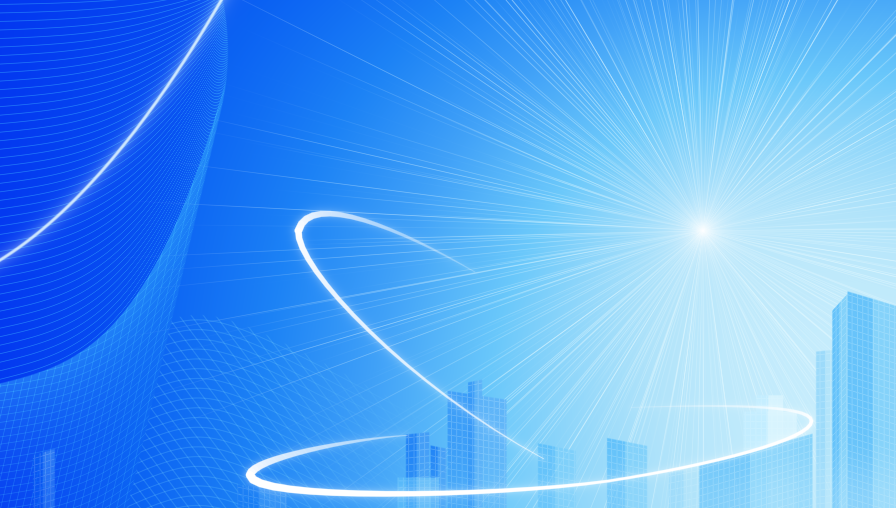
Write a WebGL 1 fragment shader that draws this background.

```glsl
precision highp float;
// Bright blue sky with a radiating star, line-mesh drapery on the left,
// glowing ribbons and a hazy skyline. The sky is a colour ramp over a light
// field; rays are angular cells, ribbons are sampled Bezier curves.
uniform vec2 u_resolution;

const float ASPECT = 1.7655;
const vec2 STAR = vec2(1.385, 0.546);
const float RAY_WIDTH = 0.0013;
const float RAY_GAIN = 0.38;
const float CURTAIN_LINES = 48.0;
const float FOLD_LINES = 70.0;
const float HUMP_LINES = 52.0;
const vec3 DEEP = vec3(0.01, 0.21, 0.94);
const vec3 ROYAL = vec3(0.04, 0.38, 0.95);
const vec3 AZURE = vec3(0.11, 0.51, 0.96);
const vec3 SKY = vec3(0.25, 0.63, 0.97);
const vec3 PALE = vec3(0.41, 0.78, 0.98);
const vec3 MIST = vec3(0.69, 0.89, 0.98);
const vec3 GLARE = vec3(0.9, 0.98, 1.0);
const vec3 CYAN = vec3(0.25, 0.72, 1.0);

float pixel; // size of one pixel in canvas heights
vec2 p;      // position in canvas heights
vec3 col;    // colour painted so far
float glow;  // strongest ribbon so far

float hash(vec2 v) {
  vec3 q = fract(v.xyx * vec3(0.1031, 0.103, 0.0973));
  q += dot(q, q.yzx + 33.33);
  return fract((q.x + q.y) * q.z);
}

float cover(float d) { return smoothstep(-pixel, pixel, d); }
float unit(float x) { return clamp(x, 0.0, 1.0); }

float lines(float x, float count) {
  float width = max(0.12, pixel * count);
  return 1.0 - smoothstep(0.0, width, abs(fract(x * count) - 0.5));
}

vec3 skyRamp(float s) {
  vec3 c = mix(DEEP, ROYAL, unit(s));
  c = mix(c, AZURE, unit(s - 1.0));
  c = mix(c, SKY, unit(s - 2.0));
  c = mix(c, PALE, unit(s - 3.0));
  c = mix(c, MIST, unit(s - 4.0));
  return mix(c, GLARE, unit(s - 5.0));
}

// One ray per angular cell, with random tilt, length and strength
float rays(vec2 d) {
  float r = length(d), angle = atan(d.y, d.x) + 3.14159, sum = 0.0;
  for (int i = 0; i < 5; i++) {
    float layer = float(i), size = 6.28318 / (47.0 + 18.0 * layer);
    vec2 id = vec2(floor(angle / size), layer);
    float off = fract(angle / size) - mix(0.2, 0.8, hash(id));
    float reach = mix(0.4, 1.3, hash(id + 11.0));
    float line = 1.0 - smoothstep(0.0, max(RAY_WIDTH, pixel), abs(off) * r * size);
    sum += line * hash(id + 31.0) * (1.0 - smoothstep(reach * 0.5, reach, r));
  }
  return sum * mix(0.3, 1.0, smoothstep(0.0, 0.3, r));
}

// Hanging curtain, its turned fold and the low hump beside it
void drapery() {
  float drop = 0.9 - p.y, m = min(drop, 0.1175);
  float edge = 0.449 - m * m - 0.235 * (drop - m);
  float fold = 0.245 + p.x * (0.25 + 5.5 * p.x * p.x);
  float inside = cover(edge - p.x), above = inside * cover(p.y - fold);
  float threads = lines(p.y - fold, CURTAIN_LINES / max(1.05 - fold, 0.1));
  col = mix(col, DEEP, above * 0.3);
  col = mix(col, CYAN, above * (0.36 * threads + 0.2 * exp((p.x - edge) * 45.0)));
  float mesh = lines(p.x - edge, FOLD_LINES) + lines(p.y - 0.6 * fold, FOLD_LINES);
  float sheen = exp(-max(fold - p.y, 0.0) * 8.0);
  col = mix(col, CYAN, (inside - above) * (0.45 * sheen + 0.2 * mesh));
  float dx = p.x - 0.39, hump = 0.43 - sqrt(0.0025 + 0.3 * dx * dx);
  float under = cover(hump - p.y) * (1.0 - inside) * (1.0 - smoothstep(0.5, 0.95, p.x));
  mesh = lines(hump - p.y, HUMP_LINES) + lines(p.x * 0.8 + p.y * 0.6, HUMP_LINES);
  col = mix(col, PALE, under * 0.24 * mesh);
}

// Left, right, roof height and roof slope
void building(float left, float right, float top, float slope, vec3 tint) {
  float roof = top + slope * (p.x - 0.5 * (left + right));
  float mask = cover(p.x - left) * cover(right - p.x) * cover(roof - p.y);
  float face = cover(p.x - mix(left, right, 0.45));
  vec3 wall = mix(tint * vec3(0.85, 0.95, 1), mix(tint, MIST, 0.25), face);
  wall = mix(wall, GLARE, 0.22 * max(lines(p.x, 95.0), lines(roof - p.y, 75.0)));
  col = mix(col, wall, mask * mix(0.55, 0.87, smoothstep(0.0, 0.15, p.y)));
}

// Tapered Bezier; ends holds two half widths, then two strengths
void ribbon(vec2 a, vec2 b, vec2 c, vec2 d, vec4 ends) {
  vec2 last = a;
  for (int i = 1; i <= 16; i++) {
    float t = float(i) / 16.0, s = 1.0 - t;
    vec2 next = s*s*s*a + 3.0*s*t*(s*b + t*c) + t*t*t*d;
    vec2 seg = next - last, q = p - last;
    float h = unit(dot(q, seg) / dot(seg, seg));
    vec2 w = mix(ends.xz, ends.yw, t + (h - 1.0) / 16.0);
    float gap = length(q - seg * h) - w.x;
    glow = max(glow, w.y * max(cover(-gap), 0.25 * exp(-max(gap, 0.0) * 150.0)));
    last = next;
  }
}

void main() {
  pixel = 1.0 / u_resolution.y;
  vec2 uv = gl_FragCoord.xy / u_resolution;
  p = uv * vec2(ASPECT, 1);
  vec2 d = p - STAR;
  col = skyRamp(3.0 * uv.x + 1.9 * exp(-1.8 * dot(d, d)) - 0.8 * uv.x * uv.y * uv.y * uv.y
    + 1.6 * (1.0 - uv.y) * smoothstep(-0.1, 0.6, uv.x));
  col = mix(col, GLARE, min(rays(d) * RAY_GAIN, 0.55));
  drapery();
  col = mix(col, vec3(1), exp(-length(d) * 38.0) + 0.25 * exp(-length(d) * 9.0) * unit(1.0 - exp(-length(d) * 38.0)));

  // Skyline
  building(0.065, 0.108, 0.11, 0.3, ROYAL);
  building(0.468, 0.565, 0.038, -0.2, AZURE);
  building(0.8, 0.846, 0.147, 0.1, AZURE);
  building(0.848, 0.88, 0.12, -0.2, AZURE);
  building(0.783, 0.865, 0.06, 0.0, PALE);
  building(0.922, 0.95, 0.25, 0.2, SKY);
  building(0.882, 0.998, 0.222, -0.15, SKY);
  building(1.06, 1.134, 0.12, -0.2, PALE);
  building(1.196, 1.275, 0.13, -0.2, PALE);
  building(1.318, 1.382, 0.075, 0.2, MIST);
  building(1.49, 1.543, 0.222, 0.0, GLARE);
  building(1.465, 1.57, 0.19, 0.0, GLARE);
  building(1.608, 1.65, 0.31, 0.1, MIST);
  building(1.64, 1.67, 0.405, 1.1, PALE);
  building(1.67, 1.78, 0.41, -0.3, PALE);
  building(1.378, 1.601, 0.115, 0.28, PALE);

  // Streak across the curtain
  float gap = abs(p.y - 0.488 - p.x * (0.62 + 1.27 * p.x)) / length(vec2(1, 0.62 + 2.54 * p.x));
  col = mix(col, GLARE, 0.5 * cover(0.003 - gap) + 0.4 * exp(-gap * 90.0));

  // Upper swoosh, then the flat loop around the skyline
  vec2 bend = vec2(0.588, 0.546), west = vec2(0.493, 0.065);
  vec2 south = vec2(1.198, 0.053), east = vec2(1.599, 0.171);
  glow = 0.0;
  ribbon(vec2(0.935, 0.465), vec2(0.795, 0.546), vec2(0.611, 0.627), bend, vec4(0.001, 0.008, 0.3, 1));
  ribbon(bend, vec2(0.581, 0.475), vec2(0.806, 0.24), vec2(1.071, 0.097), vec4(0.007, 0.001, 1, 0.7));
  ribbon(vec2(0.802, 0.143), vec2(0.691, 0.136), vec2(0.495, 0.097), west, vec4(0.001, 0.009, 0.5, 1));
  ribbon(west, vec2(0.493, 0.014), vec2(0.968, 0.021), south, vec4(0.009, 0.003, 1, 1));
  ribbon(south, vec2(1.406, 0.085), vec2(1.599, 0.136), east, vec4(0.003, 0.004, 1, 1));
  ribbon(east, vec2(1.599, 0.205), vec2(1.406, 0.203), vec2(1.244, 0.198), vec4(0.004, 0.001, 1, 0.2));
  gl_FragColor = vec4(mix(col, vec3(1), glow), 1);
}
```
